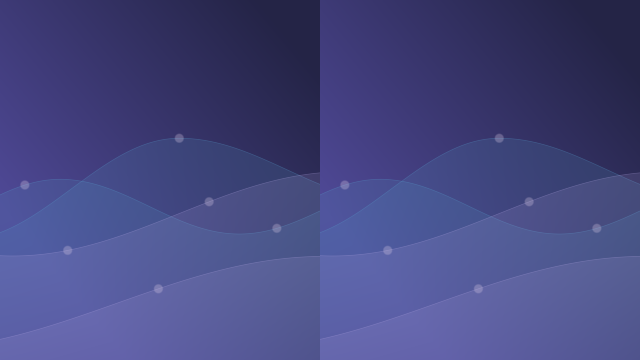
Give the GLSL for this background, as a WebGL 1 fragment shader.

```glsl
precision mediump float;
uniform vec2 u_resolution;

#define PANELS 2.0
#define PANEL_WIDTH 0.8889
#define DARK vec3(0.14, 0.14, 0.275)
#define VIOLET vec3(0.31, 0.285, 0.59)
#define TEAL vec3(0.33, 0.62, 0.80)
#define MAUVE vec3(0.68, 0.63, 0.87)
#define FILL_ALPHA 0.155
#define FADE_DEPTH 0.8
#define LINE_WIDTH 0.0024
#define LINE_ALPHA 0.24
#define DOT_RADIUS 0.0123
#define DOT_ALPHA 0.30

// Cosine swell around a turning point, with its own amplitude on each side.
float amplitude(float x, vec2 turn, vec2 amps) {
  return x < turn.x ? amps.x : amps.y;
}

float waveHeight(float x, vec2 turn, float freq, vec2 amps) {
  return turn.y - amplitude(x, turn, amps) * (1.0 - cos(freq * (x - turn.x)));
}

float discMask(vec2 p, vec2 center, float pixel) {
  return 1.0 - smoothstep(-pixel, pixel, length(p - center) - DOT_RADIUS);
}

// Translucent area under a wave, its thin outline, and the markers riding on it.
void addWave(inout vec3 color, inout float dots, vec2 p, float pixel, vec3 tint,
             vec2 turn, float freq, vec2 amps, vec2 markers) {
  float depth = waveHeight(p.x, turn, freq, amps) - p.y;
  float slope = amplitude(p.x, turn, amps) * freq * sin(freq * (p.x - turn.x));
  float dist = depth / sqrt(1.0 + slope * slope);

  float inside = smoothstep(-0.7 * pixel, 0.7 * pixel, dist);
  float fade = 1.0 - clamp(depth / FADE_DEPTH, 0.0, 1.0);
  color = mix(color, tint, FILL_ALPHA * inside * fade);

  float halfLine = 0.5 * LINE_WIDTH;
  float outline = 1.0 - smoothstep(halfLine - 0.5 * pixel, halfLine + 0.5 * pixel, abs(dist));
  color = mix(color, tint, LINE_ALPHA * outline);

  vec2 first = vec2(markers.x, waveHeight(markers.x, turn, freq, amps));
  vec2 second = vec2(markers.y, waveHeight(markers.y, turn, freq, amps));
  dots = max(dots, max(discMask(p, first, pixel), discMask(p, second, pixel)));
}

void main() {
  vec2 uv = gl_FragCoord.xy / u_resolution;
  float pixel = 1.0 / u_resolution.y;

  // Repeat one panel across the canvas, measured in canvas heights.
  vec2 cell = vec2(fract(uv.x * PANELS), uv.y);
  vec2 p = vec2(cell.x * PANEL_WIDTH, cell.y);

  // Diagonal sky gradient, violet at lower left and dark at upper right.
  float shade = clamp(dot(cell, vec2(0.75, 0.70)) - 0.30, 0.0, 1.0);
  vec3 color = mix(VIOLET, DARK, shade);

  // Waves from back to front; a lone marker is given twice.
  float dots = 0.0;
  addWave(color, dots, p, pixel, TEAL, vec2(0.498, 0.616), 5.23, vec2(0.141, 0.088), vec2(0.498));
  addWave(color, dots, p, pixel, TEAL, vec2(0.167, 0.502), 6.31, vec2(0.086, 0.076), vec2(0.069, 0.769));
  addWave(color, dots, p, pixel, MAUVE, vec2(0.035, 0.289), 3.41, vec2(-0.117), vec2(0.188, 0.581));
  addWave(color, dots, p, pixel, MAUVE, vec2(0.903, 0.288), 2.72, vec2(0.130), vec2(0.440));

  // Pale markers on top.
  color = mix(color, vec3(0.86, 0.80, 0.90), DOT_ALPHA * dots);
  gl_FragColor = vec4(color, 1.0);
}
```
